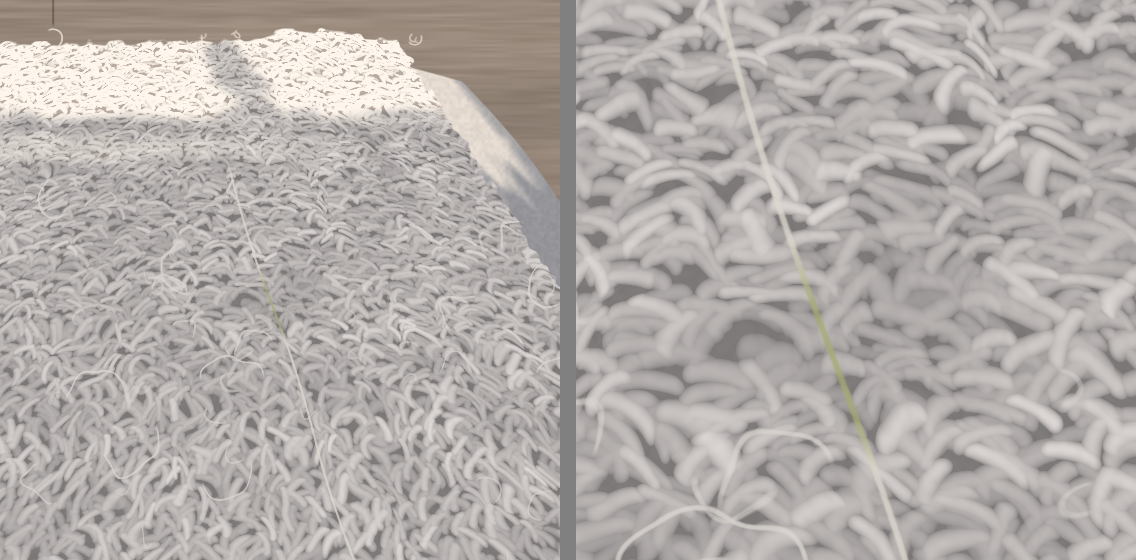
Left, the full canvas; right, a detail of the centre.
A WebGL 1 fragment shader for this texture:

```glsl
precision highp float;
// A shaggy pale rug seen in perspective, with a sunlit far end, a cloth hem and a wood floor.
// Yarn tufts are bent capsules scattered on a grid that shrinks toward the horizon;
// loose fibres are wobbly arcs, and noise drives the wood grain and the ragged borders.
uniform vec2 u_resolution;

vec4 hash4(vec2 p) {
  vec4 h = fract(p.xyxy * vec4(.1031, .1030, .0973, .1099));
  h += dot(h, h.wzxy + 33.33);
  return fract((h.xxyz + h.yzzw) * h.zywx);
}

float noise(vec2 p) {
  vec2 i = floor(p), f = fract(p);
  f = f * f * (3. - 2. * f);
  return mix(mix(hash4(i).x, hash4(i + vec2(1, 0)).x, f.x),
             mix(hash4(i + vec2(0, 1)).x, hash4(i + vec2(1, 1)).x, f.x), f.y);
}

// Brightness of the topmost yarn: 0 in the gaps, 1 on a raised ridge.
float tufts(vec2 q, float steepness) {
  float tone = 0.;
  for (int j = -1; j <= 1; j++) {
    for (int i = -1; i <= 1; i++) {
      vec2 id = floor(q) + vec2(i, j);
      vec4 r = hash4(id);
      vec2 d = q - id - r.xy;
      float angle = (r.w < .5 ? -1. : 1.) * steepness + (r.z - .5) * .9;
      float c = cos(angle), s = sin(angle);
      d = vec2(c * d.x + s * d.y, c * d.y - s * d.x);
      d.y += .25 * d.x * d.x;
      d.x -= clamp(d.x, -.62, .62);
      float ridge = max(0., 1. - dot(d, d) / .11);
      tone = max(tone, pow(ridge, .6) * (.65 + .35 * fract(r.w * 7.)));
    }
  }
  return tone;
}

float segmentDistance(vec2 p, vec2 a, vec2 b) {
  vec2 ab = b - a;
  return length(p - a - ab * clamp(dot(p - a, ab) / dot(ab, ab), 0., 1.));
}

// Loose curled threads; the first few stand up along the far edge.
float fibres(vec2 p, float pile) {
  float cover = 0.;
  vec2 wobble = vec2(noise(p * 28.), noise(p * 28. + 40.)) - .5;
  for (int i = 0; i < 52; i++) {
    vec4 r = hash4(vec2(float(i) * 3. + 1., 17.));
    bool fringe = i < 9;
    vec2 center = fringe ? vec2(r.x * .76, .928 + .012 * r.y) : vec2(r.x, r.y * .82);
    float scale = 1.35 - center.y;
    vec2 d = p - center + wobble * .022 * scale;
    float radius = (.012 + .04 * r.z * r.z) * scale;
    float turn = r.w * 6.283;
    float arc = dot(d, vec2(cos(turn), sin(turn))) / max(length(d), .0001);
    float line = 1. - smoothstep(.0006, .0026, abs(length(d) - radius));
    line *= smoothstep(-.2, .2, arc) * (fringe ? 1. : pile);
    cover = max(cover, line * (.4 + .4 * r.z));
  }
  return cover;
}

vec3 woodColor(vec2 p) {
  float grain = noise(p * vec2(5., 110.)) * .6 + noise(p * vec2(16., 260.)) * .4;
  vec3 wood = mix(vec3(.53, .47, .42), vec3(.63, .57, .52), grain);
  wood *= .93 + .14 * noise(p * vec2(2., 18.));
  float seam = (1. - smoothstep(.001, .003, abs(p.x - .095))) * smoothstep(.95, .96, p.y);
  return wood * (1. - .25 * seam);
}

vec3 hemColor(vec2 p, float across) {
  float folds = noise(vec2(across * 5. + p.y * 9., p.y * 22.));
  float lit = smoothstep(.61, .74, p.y + .1 * (folds - .5) - .03 * across);
  lit *= 1. - .75 * smoothstep(.65, .98, across + .15 * (folds - .5));
  vec3 cloth = mix(vec3(.59, .59, .61), vec3(.91, .87, .83), lit);
  return cloth * (.95 + .07 * noise(p * 190.));
}

vec3 pileColor(vec2 p) {
  // Equal steps on the ground shrink evenly toward a horizon above the frame.
  float depth = 1.35 - p.y;
  vec2 q = vec2((p.x - .4) / depth, -log(depth)) * 45.;
  q += (vec2(noise(q * .5), noise(q * .5 + 60.)) - .5) * .9;
  float steepness = mix(1.05, .38, smoothstep(.15, .6, p.y));
  float tone = max(tufts(q, steepness), .72 * tufts(q * 1.12 + 31.7, steepness * .8));
  tone *= .78 + .34 * noise(q * vec2(.25, .4));
  tone += .07 * (noise(q * 5.) - .5);
  vec3 shaded = mix(vec3(.49, .475, .475), vec3(.84, .82, .81), tone);
  vec3 sunny = mix(vec3(.73, .67, .63), vec3(1., .97, .93), smoothstep(.05, .65, tone));
  // Sun on the far end, broken by a diagonal shadow, with a fainter strip below.
  float ragged = noise(p * vec2(22., 40.)) - .5;
  float sun = smoothstep(.775, .81, p.y + .025 * ragged);
  float shadow = segmentDistance(p, vec2(.39, .9), vec2(.49, .78)) + .03 * ragged;
  sun *= mix(.2, 1., smoothstep(.012, .05, shadow));
  float strip = 1. - smoothstep(.008, .035, abs(p.y - .735 + .02 * ragged));
  sun = max(sun, .4 * strip * (1. - smoothstep(.3, .75, p.x)));
  return mix(shaded, sunny, sun);
}

void main() {
  vec2 p = gl_FragCoord.xy / u_resolution;
  float fray = noise(p * 75.) - .5;

  // Borders of the pile and of the hem beside it
  float farEdge = .925 + .02 * smoothstep(.4, .52, p.x) - .018 * smoothstep(.6, .7, p.x);
  float pileSide = .715 + (.92 - p.y) * .655;
  float hemSide = .82 + (.86 - p.y) * .8 + .012 * sin((.86 - p.y) * 13.);
  float pile = smoothstep(-.002, .003, farEdge - p.y + .014 * fray)
             * smoothstep(-.002, .003, pileSide - p.x + .018 * fray);
  float hem = smoothstep(-.002, .002, hemSide - p.x)
            * smoothstep(-.002, .002, .875 - (p.x - .75) * .27 - p.y)
            * step(pileSide - .03, p.x);

  vec3 color = woodColor(p);
  color = mix(color, hemColor(p, (p.x - pileSide) / (hemSide - pileSide)), hem);
  color = mix(color, pileColor(p), pile);
  color = mix(color, mix(vec3(.86, .84, .82), vec3(.95, .91, .87), step(.8, p.y)), fibres(p, pile));

  // Long straw lying on the pile, green near its middle
  float straw = 1. - smoothstep(.0008, .003, abs(p.x - .632 + .32 * p.y + .004 * sin(p.y * 14.)));
  straw *= 1. - smoothstep(.68, .72, p.y);
  float green = smoothstep(.38, .42, p.y) * (1. - smoothstep(.48, .53, p.y));
  color = mix(color, mix(vec3(.87, .85, .81), vec3(.65, .67, .45), green), .75 * straw);

  gl_FragColor = vec4(color, 1.);
}
```
